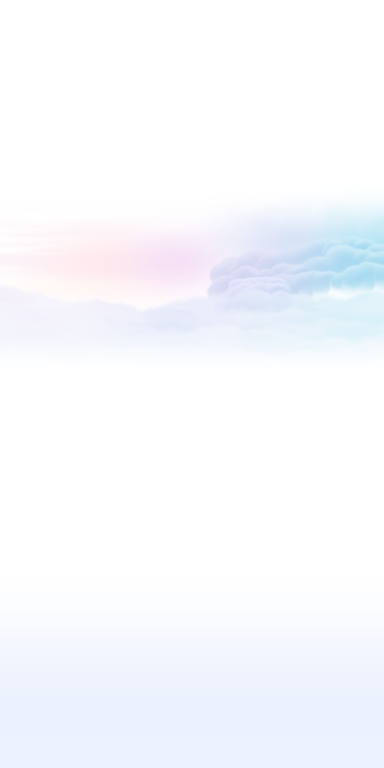
Write a WebGL 2 fragment shader that draws this background.

```glsl
#version 300 es
precision highp float;

uniform vec2 u_resolution;
out vec4 fragColor;

float hash(vec2 p) {
  vec3 a = fract(p.xyx * 0.1031);
  a += dot(a, a.yzx + 33.33);
  return fract((a.x + a.y) * a.z);
}

float noise(vec2 p) {
  vec2 i = floor(p), f = fract(p);
  f = f * f * (3.0 - 2.0 * f);
  return mix(mix(hash(i), hash(i + vec2(1, 0)), f.x),
             mix(hash(i + vec2(0, 1)), hash(i + vec2(1, 1)), f.x), f.y);
}

float fbm(vec2 p) {
  float sum = 0.0, amp = 0.53;
  for (int i = 0; i < 4; i++) {
    sum += amp * noise(p);
    p = p * 2.03 + 17.0;
    amp *= 0.5;
  }
  return sum;
}

float glow(vec2 p, vec2 center, vec2 radius) {
  vec2 d = (p - center) / radius;
  return exp(-dot(d, d));
}

// Rows of rounded puffs along a line, painted from back to front
vec3 heap(vec3 color, vec2 p, vec2 a, vec2 b, float size, float seed, vec3 lit, vec3 shade) {
  for (int i = 0; i < 30; i++) {
    float row = float(i / 10), column = float(i % 10);
    vec2 id = vec2(float(i), seed);
    vec2 c = mix(a, b, (column + hash(id)) / 10.0);
    c.y += size * (row * 0.8 + 0.5 * hash(id + 40.0) - 0.25);
    float r = size * mix(0.65, 1.15, hash(id + 80.0));
    float d = length((p - c) / vec2(1.25, 1.0)) - r;
    float up = smoothstep(0.4 * r, -r, p.y - c.y);
    float rim = smoothstep(-0.8 * r, 0.0, d) * up;
    float body = smoothstep(0.004, -0.004, d) * smoothstep(0.9 * r, -0.3 * r, p.y - c.y);
    color = mix(color, mix(shade, lit, rim * 0.8), body * 0.85);
  }
  return color;
}

void main() {
  // x runs 0 to 1, y runs 0 to 2 downward
  vec2 p = gl_FragCoord.xy / u_resolution;
  p = vec2(p.x, 2.0 - 2.0 * p.y);
  vec2 w = p + 0.035 * (vec2(fbm(p * 16.0), fbm(p * 16.0 + 7.0)) - 0.5);

  // Sky glows and thin streaks
  vec3 color = vec3(1.0);
  float streak = smoothstep(0.3, 0.7, fbm(p * vec2(4.0, 34.0)));
  color = mix(color, vec3(0.98, 0.94, 0.97), 0.75 * streak * glow(p, vec2(0.05, 0.66), vec2(0.4, 0.09)));
  color = mix(color, vec3(1.0, 0.91, 0.92), 0.85 * glow(p, vec2(0.27, 0.69), vec2(0.17, 0.08)));
  color = mix(color, vec3(0.96, 0.86, 0.96), 0.85 * glow(p, vec2(0.46, 0.685), vec2(0.13, 0.07)));
  color = mix(color, vec3(0.85, 0.86, 0.96), 0.75 * glow(w, vec2(0.74, 0.63), vec2(0.17, 0.07)));
  color = mix(color, vec3(0.67, 0.88, 0.95), 0.85 * glow(w, vec2(1.0, 0.64), vec2(0.2, 0.09)));
  color = mix(color, vec3(1.0, 0.98, 0.95), 0.6 * glow(p, vec2(0.18, 0.745), vec2(0.16, 0.02)));

  // Tall heap at the right, from lavender to cyan
  float cool = smoothstep(0.65, 0.95, p.x);
  vec3 shade = mix(vec3(0.81, 0.83, 0.94), vec3(0.65, 0.85, 0.94), cool);
  vec3 lit = mix(vec3(0.92, 0.91, 0.98), vec3(0.85, 0.95, 0.98), cool);
  color = heap(color, w, vec2(0.57, 0.715), vec2(1.03, 0.645), 0.045, 3.0, lit, shade);
  color = heap(color, w, vec2(0.61, 0.755), vec2(0.74, 0.745), 0.028, 11.0, lit + 0.02, shade + 0.02);

  // Low cloud banks, paler toward the front
  for (int i = 0; i < 5; i++) {
    float k = float(i);
    float top = 0.765 + 0.033 * k + 0.09 * (fbm(vec2(p.x * 5.0 + k * 9.0, k)) - 0.5);
    float depth = w.y - top;
    vec3 tone = mix(vec3(0.95, 0.93, 0.98), vec3(0.86, 0.88, 0.965), smoothstep(0.1, 0.5, p.x));
    tone = mix(tone, vec3(0.80, 0.925, 0.965), smoothstep(0.55, 0.95, p.x));
    tone = mix(tone, vec3(0.95, 0.98, 0.995), k * 0.2);
    float crest = exp(-max(depth, 0.0) / 0.022);
    float billow = smoothstep(0.35, 0.7, fbm(w * vec2(9.0, 18.0) + k * 5.0));
    tone = mix(tone, vec3(0.97, 0.975, 0.995), 0.65 * max(crest, 0.7 * billow));
    color = mix(color, tone, 0.85 * smoothstep(0.0, 0.018, depth));
  }

  // Fade the clouds to white
  color = mix(color, vec3(1.0), smoothstep(0.86, 0.98, p.y));
  color = mix(vec3(1.0), color, smoothstep(0.45, 0.56, p.y));

  // Blue wash at the foot
  color = mix(color, vec3(0.918, 0.941, 0.992), smoothstep(1.46, 1.89, p.y));
  color += 0.008 * smoothstep(1.89, 1.95, p.y);

  fragColor = vec4(min(color, 1.0), 1.0);
}
```
